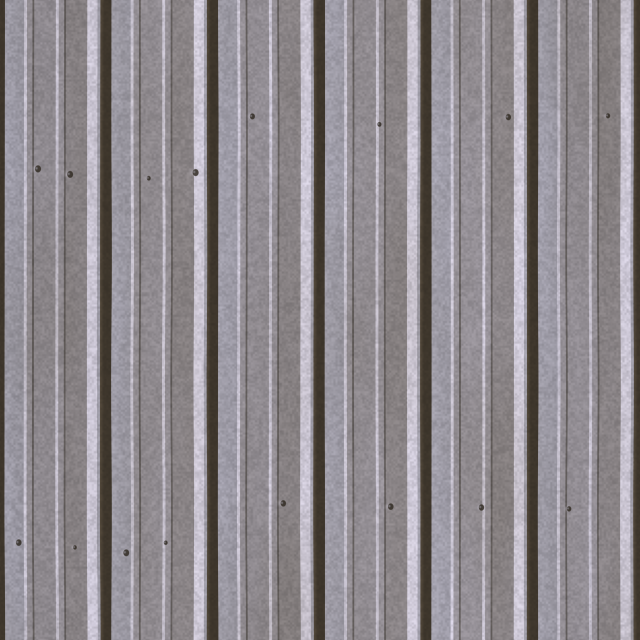
This texture is drawn by a Shadertoy shader. Its source:

```glsl
const float PANELS = 6.0;
const float PANEL_OFFSET = 0.045;
const float GROOVE_START = 0.895;

const vec3 STEEL_COOL = vec3(0.615, 0.605, 0.645);
const vec3 STEEL_MID = vec3(0.560, 0.540, 0.560);
const vec3 STEEL_WARM = vec3(0.525, 0.502, 0.508);
const vec3 GLINT = vec3(0.785, 0.765, 0.815);
const vec3 CREASE = vec3(0.350, 0.330, 0.320);
const vec3 GROOVE = vec3(0.240, 0.210, 0.170);

float hash(vec2 p) {
    vec3 q = fract(p.xyx * 0.1031);
    q += dot(q, q.yzx + 33.33);
    return fract((q.x + q.y) * q.z);
}

float valueNoise(vec2 p) {
    vec2 cell = floor(p);
    vec2 f = fract(p);
    f = f * f * (3.0 - 2.0 * f);
    float low = mix(hash(cell), hash(cell + vec2(1, 0)), f.x);
    float high = mix(hash(cell + vec2(0, 1)), hash(cell + vec2(1, 1)), f.x);
    return mix(low, high, f.y);
}

float fbm(vec2 p) {
    float sum = 0.0;
    float weight = 0.5;
    for (int i = 0; i < 4; i++) {
        sum += weight * valueNoise(p);
        p = p * 2.03 + 17.0;
        weight *= 0.5;
    }
    return sum / 0.9375;
}

// Smooth-edged interval from a to b
float band(float x, float a, float b, float soft) {
    return smoothstep(a - soft, a + soft, x) - smoothstep(b - soft, b + soft, x);
}

// Narrow step: glint on its left edge, crease on its right edge
vec3 addRib(vec3 color, float u, float start, float strength, float soft) {
    color = mix(color, STEEL_MID * 1.02, band(u, start + 0.025, start + 0.085, soft));
    color = mix(color, GLINT, strength * band(u, start, start + 0.027, soft));
    return mix(color, CREASE, 0.85 * band(u, start + 0.078, start + 0.095, soft));
}

// Cross-section of one panel, u in panel widths
vec3 panelColor(float u, float strength, float soft) {
    vec3 color = mix(STEEL_COOL, STEEL_COOL * 0.96, smoothstep(0.0, 0.18, u));
    color = mix(color, STEEL_MID, smoothstep(0.20, 0.27, u));
    color = mix(color, STEEL_WARM, smoothstep(0.50, 0.57, u));
    color = addRib(color, u, 0.180, strength, soft);
    color = addRib(color, u, 0.477, strength, soft);
    color = mix(color, GLINT, band(u, 0.772, 0.872, soft));
    return mix(color, STEEL_COOL, band(u, 0.868, 0.91, soft));
}

vec3 grooveColor(float u) {
    float depth = fract(u + 1.0 - GROOVE_START) / (1.0 - GROOVE_START);
    return mix(GROOVE * 1.3, GROOVE, smoothstep(0.0, 0.4, depth));
}

// Small fastener dent: dark pit with a pale dimple on its left
vec3 addDent(vec3 color, vec2 p, float size, float soft) {
    float dimple = exp(-dot(p + vec2(size, 0.0), p + vec2(size, 0.0)) / (size * size));
    color = mix(color, GLINT, 0.4 * dimple);
    float pit = 1.0 - smoothstep(size - soft, size + soft, length(p * vec2(1.0, 0.85)));
    color = mix(color, GROOVE * 0.8, 0.85 * pit);
    float spark = length(p - size * vec2(-0.5, 0.2));
    return mix(color, STEEL_COOL, 0.6 * (1.0 - smoothstep(0.0, size * 0.5 + soft, spark)));
}

// Two rows of dents, with extra lower ones on the first two panels
vec3 addDents(vec3 color, vec2 uv, float soft) {
    for (int i = 0; i < 6; i++) {
        float id = float(i);
        float left = 1.0 - step(2.0, id);
        for (int row = 0; row < 2; row++) {
            for (int k = 0; k < 2; k++) {
                if (k == 1 && left < 0.5) continue;
                vec2 seed = vec2(id * 3.0 + float(k) + 5.0, float(row) * 7.0 + 2.0);
                float across = 0.07 + 0.38 * float(k) + mix(0.66, 0.38, left) * hash(seed);
                float height = row == 0 ? 0.816 - 0.086 * left : 0.212 - 0.070 * left;
                height += 0.022 * (hash(seed + 31.0) - 0.5);
                vec2 center = vec2((id + PANEL_OFFSET + across) / PANELS, height);
                float size = mix(0.0025, 0.0048, hash(seed + 53.0));
                color = addDent(color, uv - center, size, soft);
            }
        }
    }
    return color;
}

void mainImage(out vec4 fragColor, in vec2 fragCoord) {
    vec2 uv = fragCoord / iResolution.xy;
    float pixel = 1.0 / iResolution.x;
    float soft = max(0.6 * PANELS * pixel, 0.004);

    // Panel coordinate with its seam inside the groove
    float across = uv.x * PANELS - PANEL_OFFSET + 0.05;
    float id = floor(across);
    float wobble = 0.007 * (valueNoise(vec2(id * 9.0, uv.y * 5.0)) - 0.5);
    float u = fract(across) - 0.05 + wobble;
    float strength = 0.72 + 0.28 * valueNoise(vec2(id * 5.0, uv.y * 7.0));
    vec3 color = panelColor(u, strength, soft);

    // Metal grain, faint vertical stains and panel tone
    float grain = valueNoise(uv * 310.0) + 0.6 * valueNoise(uv * 150.0 + 40.0) - 0.8;
    float stain = fbm(uv * vec2(14.0, 4.0) + 3.0) - 0.5;
    float tone = 1.0 + 0.04 * (hash(vec2(id, 8.0)) - 0.5);
    color *= tone + 0.13 * grain;
    color *= 1.0 + stain * vec3(0.13, 0.14, 0.18);

    float metal = band(u, 0.0, GROOVE_START, soft);
    color = mix(grooveColor(u) * (1.0 + 0.1 * grain), color, metal);
    color = addDents(color, uv, 0.7 * pixel);
    fragColor = vec4(clamp(color, 0.0, 1.0), 1.0);
}
```
